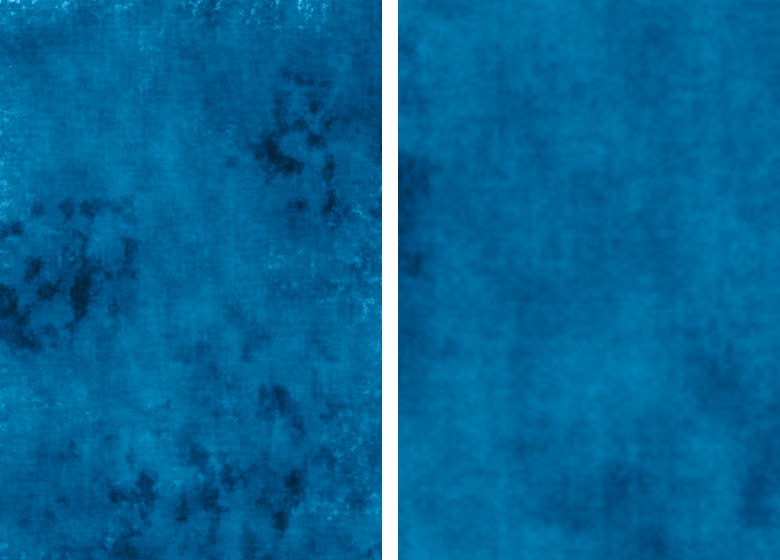
Left, the full canvas; right, a detail of the centre.
Write a Shadertoy shader that draws this texture.

```glsl
#define BASE_TONE 0.367
#define CLOUD_SCALE 4.0
#define CLOUD_DEPTH 0.23
#define MOTTLE_SCALE 24.0
#define MOTTLE_DEPTH 0.19
#define GRAIN_SCALE 210.0
#define GRAIN_DEPTH 0.055
#define WEAVE_DEPTH 0.035
#define STAIN_DEPTH 0.16
#define EDGE_LIGHT 0.11
#define FLECK_LIGHT 0.20

float hash(vec2 cell) {
    return fract(sin(dot(cell, vec2(127.1, 311.7))) * 43758.5453);
}

float noise(vec2 p) {
    vec2 cell = floor(p);
    vec2 f = fract(p);
    f = f * f * (3.0 - 2.0 * f);
    float low = mix(hash(cell), hash(cell + vec2(1, 0)), f.x);
    float high = mix(hash(cell + vec2(0, 1)), hash(cell + vec2(1, 1)), f.x);
    return mix(low, high, f.y);
}

// Layered noise, centred on 0.5
float fbm(vec2 p) {
    float sum = 0.0;
    float weight = 0.5;
    float total = 0.0;
    mat2 turn = mat2(0.96, 0.28, -0.28, 0.96);
    for (int i = 0; i < 5; i++) {
        sum += weight * noise(p);
        total += weight;
        weight *= 0.56;
        p = turn * p * 2.03 + vec2(17.3, 9.1);
    }
    return sum / total;
}

float glow(vec2 p, vec2 center, vec2 radius) {
    vec2 d = (p - center) / radius;
    return exp(-dot(d, d));
}

// Deep navy through cyan blue to pale, worn paint
vec3 paint(float tone) {
    float red = 1.1 * max(tone - 0.5, 0.0);
    float blue = tone + 0.2 - 0.7 * max(0.29 - tone, 0.0);
    return vec3(red, tone, blue);
}

void mainImage(out vec4 fragColor, in vec2 fragCoord) {
    vec2 p = fragCoord / iResolution.y;
    float width = iResolution.x / iResolution.y;
    vec2 uv = vec2(p.x / width, p.y);

    // Broad clouds and mid-sized mottling
    vec2 warp = 0.04 * vec2(noise(p * 9.0), noise(p * 9.0 + 31.0));
    float cloud = fbm((p + warp) * CLOUD_SCALE + 5.0) - 0.5;
    float mottle = fbm(p * MOTTLE_SCALE * vec2(1.1, 0.85) + 40.0) - 0.5;
    float tone = BASE_TONE + CLOUD_DEPTH * cloud + MOTTLE_DEPTH * mottle;

    // Uneven light across the sheet
    float shade = glow(uv, vec2(0.15, 0.50), vec2(0.17, 0.14))
                + 0.7 * glow(uv, vec2(0.72, 0.72), vec2(0.22, 0.12))
                + 0.7 * glow(uv, vec2(0.92, 0.60), vec2(0.16, 0.16))
                + 0.6 * glow(uv, vec2(0.12, 0.06), vec2(0.22, 0.12));
    tone += 0.035 * glow(uv, vec2(0.25, 0.85), vec2(0.30, 0.18));
    tone += 0.025 * glow(uv, vec2(0.42, 0.42), vec2(0.25, 0.25));
    tone -= 0.035 * shade;

    // Dark stains broken into small ragged patches
    float region = smoothstep(0.42, 0.75, fbm(p * 5.5 + 70.0) + 0.22 * shade);
    float ragged = smoothstep(0.42, 0.72, fbm(p * vec2(34.0, 27.0) + 90.0));
    tone -= STAIN_DEPTH * region * ragged;

    // Worn pale borders, strongest along the top and sides
    float side = min(p.x, width - p.x);
    float border = 0.7 * exp(-side / 0.035) + exp(-(1.0 - p.y) / 0.04);
    border *= smoothstep(0.30, 0.70, fbm(p * 7.0 + 120.0));
    tone += EDGE_LIGHT * border;

    // Pale flecks and scuffs
    float scuff = smoothstep(0.52, 0.78, fbm(p * vec2(95.0, 80.0) + 150.0));
    float scuffArea = smoothstep(0.48, 0.75, fbm(p * 8.0 + 180.0));
    tone += FLECK_LIGHT * scuff * (0.06 + 0.6 * scuffArea + 1.2 * border);

    // Fine grain with a faint upright and level weave
    float grain = noise(p * GRAIN_SCALE) + noise(p * GRAIN_SCALE * 1.9) - 1.0;
    float weave = noise(p * vec2(190.0, 35.0)) + noise(p * vec2(35.0, 190.0)) - 1.0;
    tone += GRAIN_DEPTH * grain * (0.8 + border) + WEAVE_DEPTH * weave;

    fragColor = vec4(clamp(paint(max(tone, 0.15)), 0.0, 1.0), 1.0);
}
```
